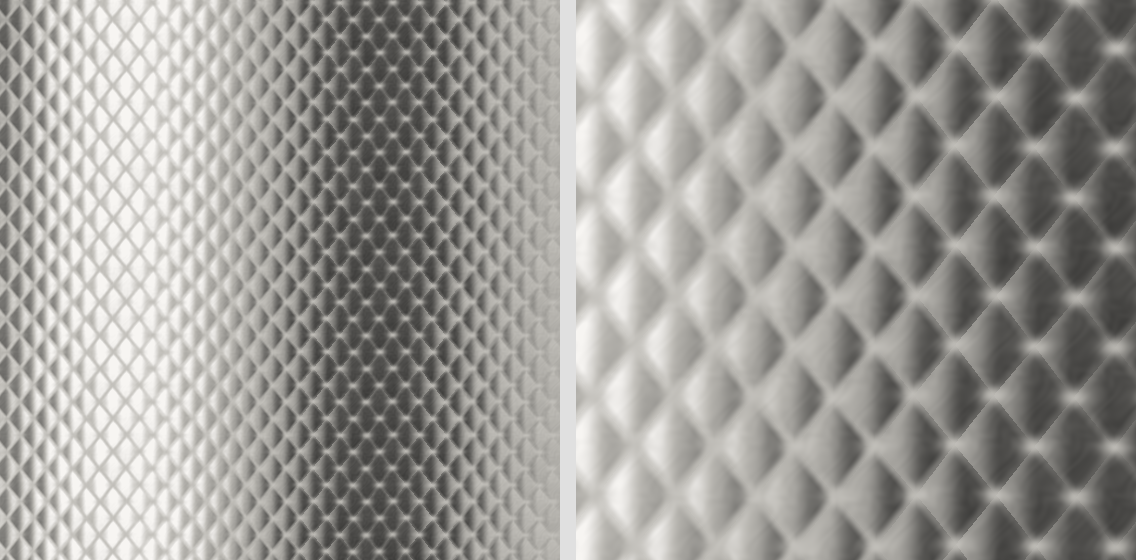
Left: the whole. Right: its middle third, enlarged.
Write a three.js fragment shader that draws this texture.

```glsl
// Diamond-knurled steel cylinder with soft vertical bands of reflected light.
#define REPEATS vec2(21.0, 16.84)   // diamonds across and down
#define ORIGIN vec2(0.678, 0.609)   // one groove crossing
#define FACE_TILT 0.09              // how far a face shifts its reflection
#define GROOVE_WIDTH 0.15           // half width, in cells
#define GROOVE_SPREAD 0.17          // range of light gathered by a groove
#define GLINT_SIZE vec2(0.19, 0.09) // glint radii, in repeats
#define GLINT_TONE 0.76
#define WEAR 0.035
#define STEEL_TINT vec3(1.0, 0.988, 0.958)

varying vec2 vUv;

float hash(vec2 p) {
  return fract(sin(dot(p, vec2(127.1, 311.7))) * 4375.85);
}

// Brightness of the surroundings reflected at position u across the cylinder.
float reflection(float u) {
  float tone = 0.50;
  tone += 0.47 * smoothstep(-0.02, 0.17, u);
  tone -= 0.30 * smoothstep(0.26, 0.44, u);
  tone -= 0.38 * smoothstep(0.42, 0.63, u);
  tone += 0.42 * smoothstep(0.73, 0.95, u);
  return tone;
}

// Fine layered-sine mottling, about -1 to 1.
float mottling(vec2 p) {
  float a = sin(p.x * 310.0 + 2.0 * sin(p.y * 170.0));
  float b = sin(p.y * 350.0 + 2.0 * sin(p.x * 230.0 + 1.3));
  return 0.6 * a * b + 0.4 * sin(p.x * 520.0 - p.y * 610.0 + 2.0 * a);
}

void main() {
  // Slightly uneven cutting of the lattice
  vec2 wobble = 0.0008 * sin(vUv.yx * vec2(47.0, 39.0) + vec2(0.4, 1.9));
  vec2 grid = (vUv - ORIGIN + wobble) * REPEATS;

  // Two diagonal families of grooves bound each diamond
  vec2 diagonal = vec2(grid.x + grid.y, grid.x - grid.y);
  vec2 cell = floor(diagonal);
  vec2 local = fract(diagonal) - 0.5;
  float side = local.x + local.y;
  float rise = local.x - local.y;
  float random = hash(cell) - 0.5;

  // Rounded pyramid faces
  float u = vUv.x - 0.02 * (vUv.y - 0.5);
  float tilt = 2.0 * smoothstep(-0.65, 0.65, side) - 1.0;
  float base = reflection(u);
  float tone = reflection(u + FACE_TILT * tilt + 0.012 * random);
  tone += 0.035 * rise + WEAR * random;

  // Grooves gather light from both sides
  float edge = 0.5 - max(abs(local.x), abs(local.y));
  float groove = 1.0 - smoothstep(0.0, GROOVE_WIDTH, edge);
  float grooveTone = 0.09 + 0.5 * (reflection(u - GROOVE_SPREAD)
                                 + reflection(u + GROOVE_SPREAD));
  groove *= mix(0.3, 0.95, smoothstep(0.3, 0.52, base));
  tone = mix(tone, grooveTone, groove);

  // Glints where grooves cross
  vec2 corner = diagonal - floor(diagonal + 0.5);
  vec2 offset = 0.5 * vec2(corner.x + corner.y, corner.x - corner.y) / GLINT_SIZE;
  float glint = exp(-dot(offset, offset));
  tone = mix(tone, GLINT_TONE, 0.9 * glint);

  // Mottled wear and a darker upper left edge
  tone += WEAR * 0.6 * mottling(vUv) * (1.0 - 0.5 * base);
  tone -= 0.12 * vUv.y * (1.0 - smoothstep(0.0, 0.12, vUv.x));

  tone = clamp(tone, 0.2, 0.97);
  vec3 tint = mix(STEEL_TINT, vec3(1.0, 0.992, 0.98), smoothstep(0.7, 0.95, tone));
  gl_FragColor = vec4(tone * tint, 1.0);
}
```
